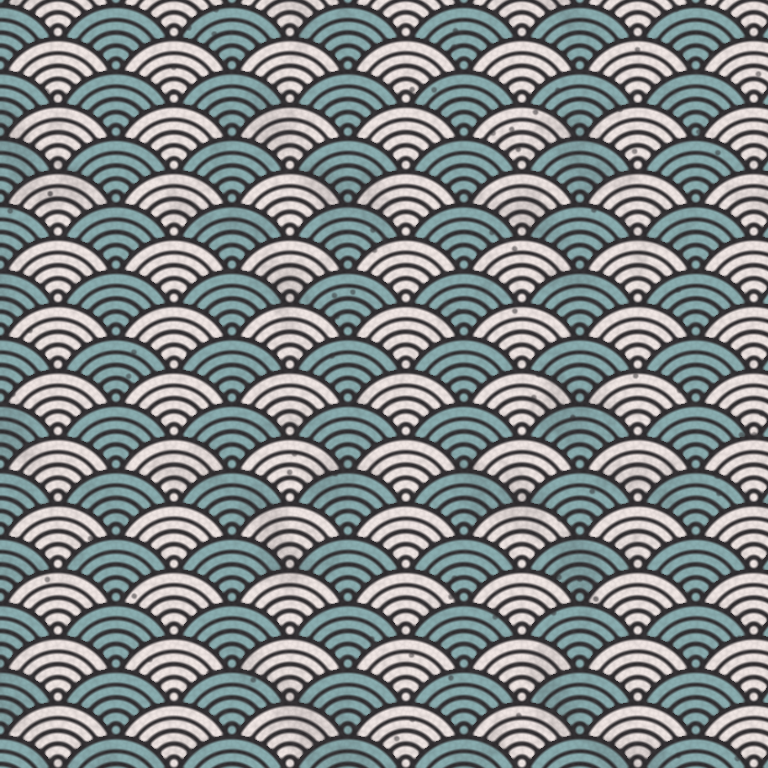
This pattern is drawn by a three.js fragment shader. Its source:

```glsl
varying vec2 vUv;

const vec3 INK = vec3(0.19, 0.18, 0.19);
const vec3 CREAM = vec3(0.94, 0.90, 0.89);
const vec3 TEAL = vec3(0.54, 0.68, 0.69);

const float FAN_RADIUS = 0.0755;   // half the column width, in canvas units
const float ROW_STEP = 0.5733;     // the lengths below are in fan radii
const float FIRST_ROW = 0.655;
const float OUTLINE = 1.06;
const float EDGE = 0.03;

vec2 hash2(vec2 p) {
  vec2 q = vec2(dot(p, vec2(127.1, 311.7)), dot(p, vec2(269.5, 183.3)));
  return fract(sin(q) * 43758.5);
}

// Distance to the nearest jittered cell point
float cellular(vec2 p) {
  vec2 cell = floor(p);
  float nearest = 2.0;
  for (int y = -1; y <= 1; y++) {
    for (int x = -1; x <= 1; x++) {
      vec2 id = cell + vec2(float(x), float(y));
      nearest = min(nearest, distance(p, id + hash2(id)));
    }
  }
  return nearest;
}

// Sparse specks, kept clear of their cell borders
float specks(vec2 p, float density) {
  vec2 id = floor(p);
  vec2 center = 0.3 + 0.4 * hash2(id);
  float present = step(1.0 - density, hash2(id + 41.0).x);
  return present * (1.0 - smoothstep(0.06, 0.2, distance(fract(p), center)));
}

float stains(vec2 p) {
  float sum = 0.0;
  float weight = 0.5;
  for (int i = 0; i < 4; i++) {
    sum += weight * sin(p.x + 1.7 * sin(p.y)) * sin(p.y + 1.3 * sin(p.x));
    p = mat2(1.6, 1.2, -1.2, 1.6) * p + 2.3;
    weight *= 0.6;
  }
  return sum;
}

// Intersection of two distances with a rounded corner
float roundedIntersect(float a, float b, float radius) {
  vec2 q = vec2(a, b) + radius;
  return min(max(q.x, q.y), 0.0) + length(max(q, 0.0)) - radius;
}

// Four bands and a center dot, trimmed by the fans in front
float fanDistance(float r, float clearance) {
  float ring = clamp(floor(r / 0.225 + 0.5), 1.0, 4.0);
  float halfWidth = 0.073 + 0.012 * step(3.5, ring);
  float band = abs(r - 0.225 * ring) - halfWidth;
  return min(roundedIntersect(band, -clearance, 0.065), r - 0.07);
}

// Coverage in x, row parity in y; the lowest row lies in front
vec2 scales(vec2 p) {
  float firstRow = ceil((p.y - FIRST_ROW - OUTLINE) / ROW_STEP) - 1.0;
  float clearance = 1.0;
  for (int i = 0; i < 6; i++) {
    float row = firstRow + float(i);
    float parity = mod(row, 2.0);
    float x = mod(p.x - parity + 1.0, 2.0) - 1.0;
    float r = length(vec2(x, p.y - FIRST_ROW - row * ROW_STEP));
    if (r < OUTLINE) {
      float d = fanDistance(r, clearance);
      return vec2(1.0 - smoothstep(-EDGE, EDGE, d), parity);
    }
    clearance = min(clearance, r - OUTLINE);
  }
  return vec2(0.0);
}

void main() {
  vec2 fan = scales(vUv / FAN_RADIUS);
  vec3 paint = mix(TEAL, CREAM, fan.y);

  // Worn print: fine grain, faint stains and a few specks
  float grain = cellular(vUv * 150.0) - 0.45;
  float stain = smoothstep(0.1, 0.75, stains(vUv * 17.0));
  float speck = specks(vUv * 38.0, 0.05);
  float wear = clamp(0.04 + 0.14 * grain + 0.13 * stain + 0.5 * speck, 0.0, 1.0);

  vec3 color = mix(INK + 0.05 * grain, mix(paint, INK, wear), fan.x);
  gl_FragColor = vec4(color, 1.0);
}
```
